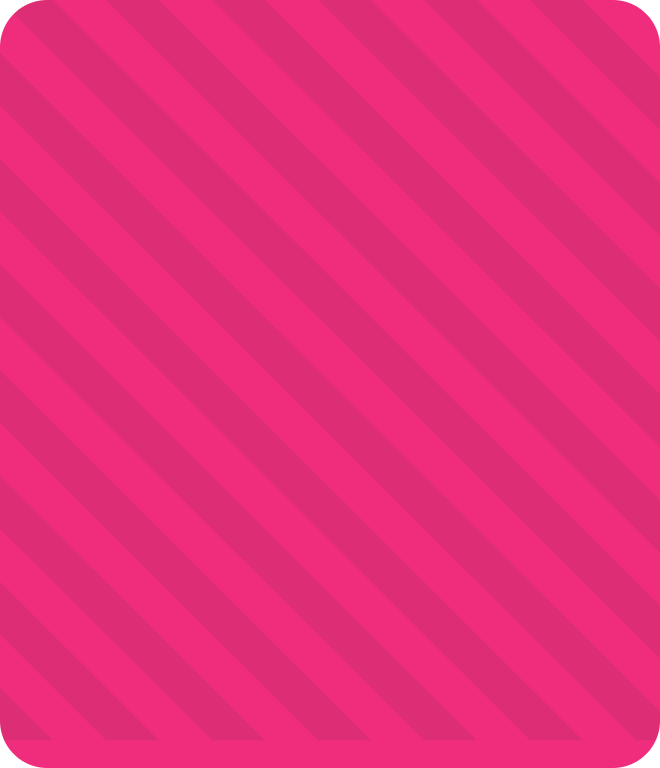
Write a WebGL 1 fragment shader that draws this pattern.

```glsl
precision highp float;
// Rounded pink card with falling diagonal stripes above a plain bottom strip.

uniform vec2 u_resolution;

// All lengths are fractions of the canvas height.
const vec2 STRIPE_PERIOD = vec2(0.1380, 0.1377);
const float STRIP_HEIGHT = 0.0360;
const float CORNER_RADIUS = 0.0615;

const vec3 LIGHT_PINK = vec3(0.943, 0.178, 0.486);
const vec3 DARK_PINK = vec3(0.867, 0.175, 0.455);
const vec3 BACKGROUND = vec3(1.0);

// Coverage of a signed distance that is negative inside.
float coverage(float dist, float pixel) {
  return clamp(0.5 - dist / pixel, 0.0, 1.0);
}

float roundedBox(vec2 p, vec2 halfSize, float radius) {
  vec2 q = abs(p) - halfSize + radius;
  return length(max(q, 0.0)) + min(max(q.x, q.y), 0.0) - radius;
}

// Signed distance to stripes filling the first half of each period.
float diagonalStripes(vec2 p, vec2 period) {
  float phase = fract(p.x / period.x - p.y / period.y);
  float offset = abs(fract(phase + 0.25) - 0.5) - 0.25;
  return offset / length(1.0 / period);
}

void main() {
  float pixel = 1.0 / u_resolution.y;
  vec2 p = gl_FragCoord.xy * pixel;
  vec2 cardSize = vec2(u_resolution.x * pixel, 1.0);

  // Stripes start from the top left corner and stop at the bottom strip.
  vec2 fromTopLeft = vec2(p.x, cardSize.y - p.y);
  float stripes = coverage(diagonalStripes(fromTopLeft, STRIPE_PERIOD), pixel);
  stripes *= coverage(STRIP_HEIGHT - p.y, pixel);
  vec3 color = mix(LIGHT_PINK, DARK_PINK, stripes);

  // Rounded card outline.
  vec2 halfSize = 0.5 * cardSize;
  float card = coverage(roundedBox(p - halfSize, halfSize, CORNER_RADIUS), pixel);
  gl_FragColor = vec4(mix(BACKGROUND, color, card), 1.0);
}
```
